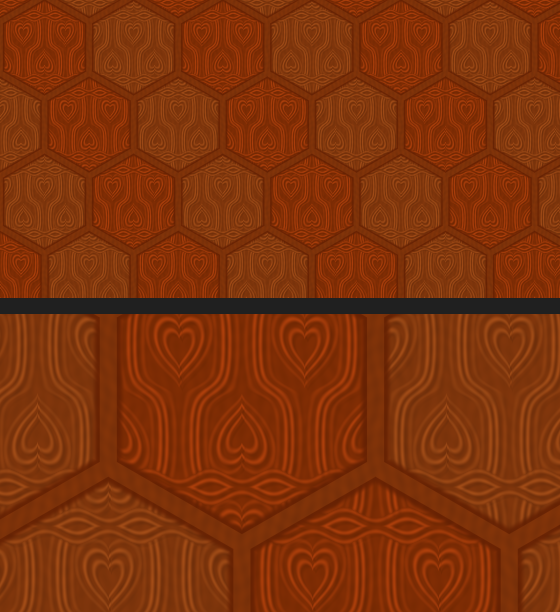
Top: the whole. Bottom: its middle third, enlarged.
Give the GLSL for this pattern, as a WebGL 1 fragment shader.

```glsl
precision highp float;
// Embossed hexagonal leather tiles in two browns, with heart scrollwork and raised seams.

uniform vec2 u_resolution;

#define TILES_ACROSS 6.285
#define FIRST_ROW 0.532
#define SEAM 0.032
#define GROOVE 0.044
#define MOTIF_WIDTH 0.47
#define MOTIF_HALF 0.36
#define LINE 0.011
#define RED_BASE vec3(0.490, 0.172, 0.014)
#define RED_LINE vec3(0.645, 0.235, 0.045)
#define BROWN_BASE vec3(0.490, 0.206, 0.045)
#define BROWN_LINE vec3(0.595, 0.285, 0.090)
#define GROOVE_COLOR vec3(0.40, 0.130, 0.01)

const float TAU = 6.2831853;
const float ROW_STEP = 0.8660254;

float ridge(float d, float px) {
  return 1.0 - smoothstep(0.0, LINE + 0.4 * px, abs(d));
}

// Offset from the centre of the nearest hexagon of unit width.
vec2 hexOffset(vec2 p) {
  vec2 cell = vec2(1.0, 2.0 * ROW_STEP);
  vec2 a = mod(p, cell) - 0.5 * cell;
  vec2 b = mod(p - 0.5 * cell, cell) - 0.5 * cell;
  return dot(a, a) < dot(b, b) ? a : b;
}

float heartDistance(vec2 k) {
  float lobe = 0.25 * sqrt(abs(k.x) + 0.0012);
  return length(vec2(k.x, 0.95 * (lobe + k.y - 0.035)));
}

// Height of the scrollwork: hearts, inverted hearts, ribbons and wavy bands.
float scrollwork(vec2 q, float shift, float px) {
  float x = abs(mod(q.x + shift, MOTIF_WIDTH) - 0.5 * MOTIF_WIDTH);
  float v = MOTIF_HALF - abs(mod(q.y - 0.004 + MOTIF_HALF, 4.0 * MOTIF_HALF) - 2.0 * MOTIF_HALF);
  float turn = 0.5 * TAU / MOTIF_HALF;
  float s = sin(turn * v);
  float wave = cos(2.0 * TAU * x / MOTIF_WIDTH);
  float band = MOTIF_HALF - abs(v) + 0.02 * wave;

  // The ribbon divides upright hearts from inverted ones by a half turn.
  float steep = 0.2 + s * s;
  float ribbon = x - 0.25 * MOTIF_WIDTH + 0.066 * s / sqrt(steep);
  float slope = turn * 0.0132 * cos(turn * v) / (steep * sqrt(steep));
  if (ribbon > 0.0) {
    x = 0.5 * MOTIF_WIDTH - x;
    v = -v;
  }
  float side = abs(ribbon) / sqrt(1.0 + slope * slope);
  float heart = heartDistance(vec2(x, v + 0.17));

  float lines = max(ridge(side - 0.012, px), 0.4 * ridge(side - 0.042, px));
  lines *= smoothstep(0.085, 0.12, heart);
  lines = max(lines, ridge(heart - 0.088, px));
  lines = max(lines, 0.9 * ridge(heart - 0.054, px));
  lines = max(lines, 0.5 * ridge(heart - 0.12, px));
  lines *= smoothstep(0.035, 0.06, band);
  float bands = max(ridge(band - 0.006, px), 0.8 * ridge(band - 0.04, px));
  return max(lines, bands);
}

// Fine fibres from layered sines.
float grain(vec2 p) {
  float fibre = sin(p.x * 131.0 + 2.0 * sin(p.y * 17.0));
  float weave = sin(p.y * 97.0 + 3.0 * sin(p.x * 29.0));
  float blotch = sin(p.x * 43.0 + 1.7 * sin(p.y * 31.0));
  return 0.5 * fibre + 0.3 * weave + 0.2 * blotch;
}

void main() {
  float px = TILES_ACROSS / u_resolution.x;
  vec2 p = vec2(gl_FragCoord.x, u_resolution.y - gl_FragCoord.y) * px;
  p.y += ROW_STEP - FIRST_ROW;

  // Tile centre, edge distance and diagonal colour order.
  vec2 q = hexOffset(p);
  vec2 center = p - q;
  float edge = 0.5 - max(abs(q.x), dot(abs(q), vec2(0.5, ROW_STEP)));
  float row = floor((center.y - ROW_STEP) / ROW_STEP + 0.5);
  float column = floor(2.0 * center.x + 0.5);
  float red = 1.0 - step(2.0, mod(column - row, 4.0));

  // Scrollwork lit from the upper left.
  float shift = 0.5 * MOTIF_WIDTH * (1.0 - red);
  float height = scrollwork(q, shift, px);
  float shade = height - scrollwork(q - vec2(0.012, 0.014), shift, px);
  float fibres = grain(p);
  vec3 base = mix(BROWN_BASE, RED_BASE, red);
  vec3 color = mix(base, mix(BROWN_LINE, RED_LINE, red), 0.78 * height);
  color *= 1.0 + 0.08 * shade + 0.035 * fibres;

  // Soft dark groove and raised seam.
  float groove = 1.0 - smoothstep(GROOVE - 0.006, GROOVE + 0.018 + 0.3 * px, edge);
  color = mix(color, GROOVE_COLOR * (1.0 + 0.03 * fibres), 0.9 * groove);
  float seam = 1.0 - smoothstep(SEAM - 0.7 * px, SEAM + 0.7 * px, edge);
  vec3 seamColor = vec3(0.49, 0.195, 0.035) * (1.0 + 0.05 * fibres);
  color = mix(color, seamColor, seam);

  gl_FragColor = vec4(color, 1.0);
}
```
